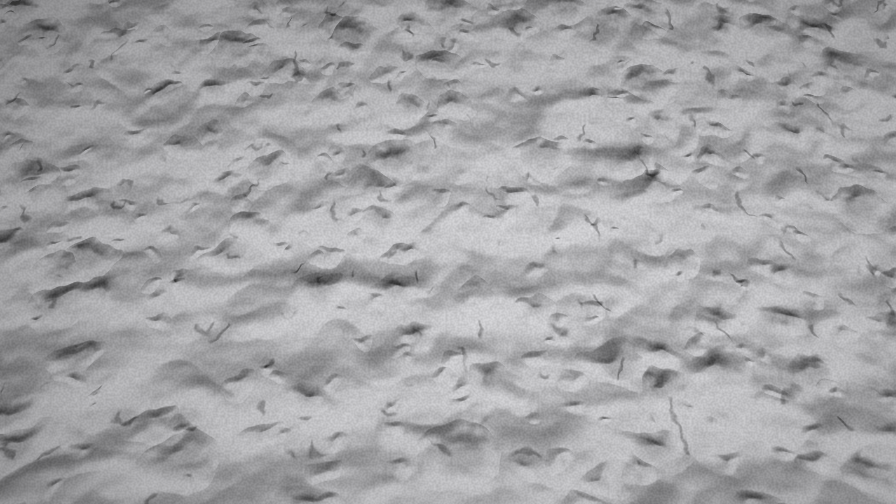
Write a Shadertoy shader that draws this texture.

```glsl
const vec3  SAND_TINT     = vec3(0.994, 0.994, 1.008);
const float SAND_LIGHT    = 0.735;             // brightness of level sand
const vec2  LIGHT_DIR     = vec2(-0.29, 0.957);
const vec2  LIGHT_CENTRE  = vec2(0.58, 0.42);
const float LIGHT_FALLOFF = 0.55;
const float SLOPE_STEP    = 0.0018;            // sampling distance for slopes
const float MAX_GLOW      = 0.085;             // limit of lit slopes
const float MAX_SHADE     = 0.42;              // limit of shaded slopes
const vec2  HILL_FREQ     = vec2(5.6, 7.6);
const float HILL_HEIGHT   = 0.0155;
const vec2  DENT_FREQ     = vec2(6.4, 9.5);
const float DENT_DEPTH    = 0.0105;
const float DENT_SHARE    = 0.66;              // part of cells holding a dent
const float CHIP_SCALE    = 2.4;               // small chips against dents
const float CHIP_SHARE    = 0.3;
const float HOLLOW_DARK   = 0.13;              // light lost inside hollows
const float CRACK_DARK    = 0.2;
const float GRAIN_FREQ    = 215.0;
const float GRAIN_AMOUNT  = 0.075;

vec2 hash2(vec2 p) {
    vec3 q = fract(p.xyx * vec3(0.1031, 0.1030, 0.0973));
    q += dot(q, q.yzx + 33.33);
    return fract((q.xx + q.yz) * q.zy);
}

float cornerSlope(vec2 cell, vec2 offset) {
    float angle = 6.2832 * hash2(cell).x;
    return dot(vec2(cos(angle), sin(angle)), offset);
}

float gradientNoise(vec2 p) {
    vec2 i = floor(p), f = p - i;
    vec2 u = f * f * f * (f * (f * 6.0 - 15.0) + 10.0);
    vec2 e = vec2(1.0, 0.0);
    float low  = mix(cornerSlope(i, f), cornerSlope(i + e, f - e), u.x);
    float high = mix(cornerSlope(i + e.yx, f - e.yx), cornerSlope(i + 1.0, f - 1.0), u.x);
    return mix(low, high, u.y);
}

// Features shrink towards the far (upper) edge
vec2 groundPlane(vec2 p, float aspect) {
    float scale = 0.78 + 0.62 * p.y;
    return vec2((p.x - 0.5 * aspect) * scale, p.y * (0.78 + 0.31 * p.y)) + 20.0;
}

// Scattered hollows with a steep far wall and a long gentle near side
float dentDepth(vec2 p, float share) {
    vec2 cell = floor(p);
    float depth = 0.0;
    for (int y = -1; y <= 1; y++)
    for (int x = -1; x <= 1; x++) {
        vec2 id = cell + vec2(x, y);
        vec2 place = hash2(id), shape = hash2(id + 57.0), kind = hash2(id + 113.0);
        vec2 q = p - id - place;
        float angle = (shape.x - 0.5) * 1.7;
        q = mat2(cos(angle), -sin(angle), sin(angle), cos(angle)) * q;
        q /= mix(0.2, 0.46, shape.y);
        q.y += (kind.x - 0.25) * q.x * q.x;
        q.y *= q.y > 0.0 ? 1.45 : 0.62;
        float hollow = max(1.0 - sqrt(dot(q, q) + 0.04), 0.0);
        hollow = mix(hollow, 1.5 * hollow * hollow, kind.y);
        depth = max(depth, hollow * mix(0.5, 1.1, shape.y) * step(kind.x, share));
    }
    return depth;
}

// Height in x, depth of the hollows in y
vec2 sandRelief(vec2 p) {
    vec2 warp = vec2(gradientNoise(p * 12.0), gradientNoise(p * 12.0 + 41.0));
    vec2 ragged = vec2(gradientNoise(p * 38.0 + 5.0), gradientNoise(p * 38.0 + 77.0));
    vec2 w = p + 0.024 * warp;
    float hills = gradientNoise(w * HILL_FREQ);
    float mounds = gradientNoise(w * HILL_FREQ * 1.9 + 7.0);
    float ridges = -sqrt(mounds * mounds + 0.003);
    float lumps = gradientNoise(p * HILL_FREQ * 4.3 + 15.0);
    float height = HILL_HEIGHT * (hills + 0.3 * mounds + 0.35 * ridges + 0.08 * lumps);
    w += 0.009 * ragged;
    float dent = dentDepth(w * DENT_FREQ, DENT_SHARE);
    float chip = dentDepth(w * DENT_FREQ * CHIP_SCALE + 31.0, CHIP_SHARE);
    return vec2(height - DENT_DEPTH * (dent + 0.38 * chip), dent + 0.4 * chip);
}

// Short ragged seams where the crust has split
float cracks(vec2 p) {
    vec2 w = p + 0.009 * vec2(gradientNoise(p * 60.0), gradientNoise(p * 60.0 + 19.0));
    float seam = abs(gradientNoise(w * vec2(15.0, 12.0) + 63.0));
    float patches = smoothstep(0.24, 0.4, gradientNoise(w * vec2(14.0, 18.0) + 83.0));
    return smoothstep(0.09, 0.01, seam) * patches;
}

void mainImage(out vec4 fragColor, in vec2 fragCoord) {
    vec2 uv = fragCoord / iResolution.xy;
    float aspect = iResolution.x / iResolution.y;
    vec2 canvas = fragCoord / iResolution.y;
    vec2 ground = groundPlane(canvas, aspect);

    // Slope towards the light, compressed separately on both sides
    vec2 reach = LIGHT_DIR * SLOPE_STEP;
    vec2 near = sandRelief(ground - reach), far = sandRelief(ground + reach);
    float slope = (near.x - far.x) / (2.0 * SLOPE_STEP);
    float glow = MAX_GLOW * (1.0 - exp(-max(slope, 0.0) / MAX_GLOW));
    float shade = MAX_SHADE * (1.0 - exp(min(slope, 0.0) / MAX_SHADE));
    float hollow = 0.5 * (near.y + far.y);
    float tone = SAND_LIGHT + glow - shade;
    tone -= HOLLOW_DARK * smoothstep(0.1, 0.75, hollow) + CRACK_DARK * cracks(ground);

    // Fine and coarse grains
    float grain = gradientNoise(canvas * GRAIN_FREQ);
    grain += 0.45 * gradientNoise(ground * GRAIN_FREQ * 0.4);
    tone += GRAIN_AMOUNT * grain;

    // Uneven light across the ground
    vec2 away = (uv - LIGHT_CENTRE) * vec2(1.0, 0.9);
    tone *= 1.0 - LIGHT_FALLOFF * dot(away, away);

    fragColor = vec4(clamp(tone, 0.2, 0.88) * SAND_TINT, 1.0);
}
```
